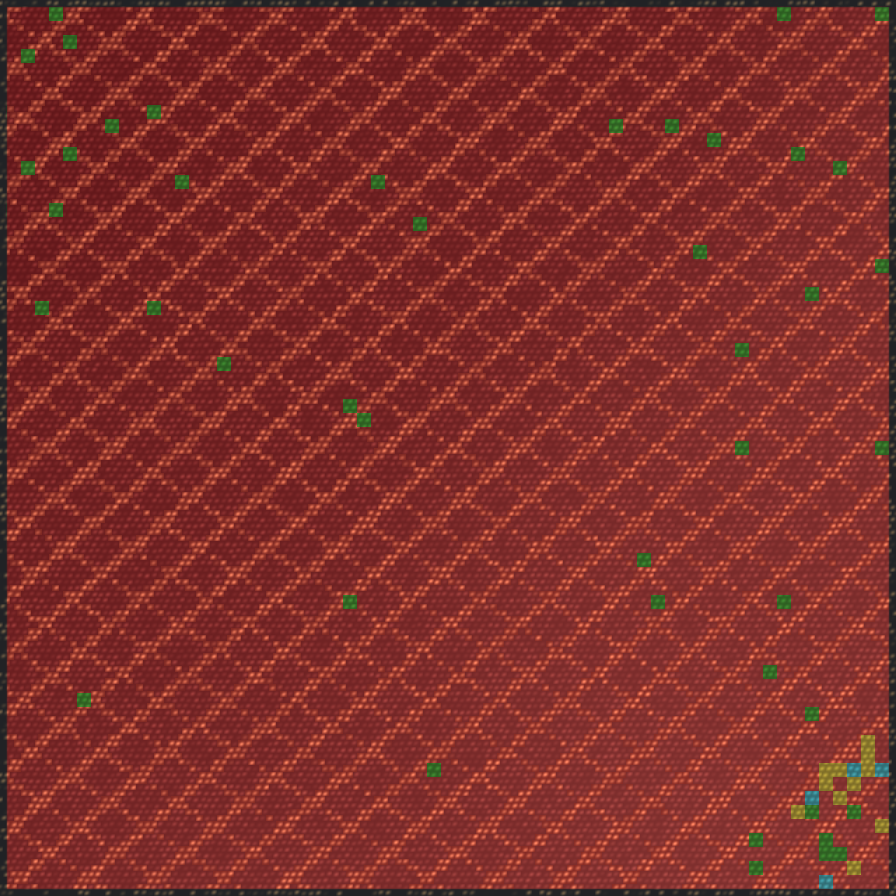
Reproduce this texture procedurally as a WebGL 2 fragment shader.

```glsl
#version 300 es
precision highp float;

uniform vec2 u_resolution;
out vec4 fragColor;

const vec2 KNOTS = vec2(128.0, 144.0);
const float DIAMONDS = 13.2;
const float RISE_SLOPE = 0.86;
const float FALL_SLOPE = 0.66;
const float RISE_WIDTH = 0.105;
const float FALL_WIDTH = 0.068;
const float FRAME = 0.0078;
const float PATCHES = 64.0;
const vec2 WORN_SPOT = vec2(0.955, 0.115);

const vec3 GROUND_DARK = vec3(0.39, 0.095, 0.105);
const vec3 GROUND_LIT = vec3(0.49, 0.18, 0.175);
const vec3 GROUND_FLECK = vec3(0.17, 0.095, 0.085);
const vec3 LINE_BASE = vec3(0.51, 0.165, 0.14);
const vec3 LINE_KNOT = vec3(0.92, 0.46, 0.34);
const vec3 FRAME_DARK = vec3(0.13, 0.135, 0.145);
const vec3 FRAME_KNOT = vec3(0.43, 0.36, 0.27);
const vec3 GREEN = vec3(0.17, 0.46, 0.15);
const vec3 OLIVE = vec3(0.58, 0.54, 0.18);
const vec3 TEAL = vec3(0.18, 0.54, 0.58);

float hash(vec2 cell, float seed) {
  uvec2 q = uvec2(ivec2(cell)) * uvec2(1597u, 3571u);
  uint n = (q.x ^ q.y) + uint(seed) * 7919u;
  n = (n ^ (n >> 15)) * 73471u;
  n = (n ^ (n >> 13)) * 91127u;
  n ^= n >> 16;
  return float(n & 65535u) / 65536.0;
}

float lineDistance(float x) {
  return abs(fract(x + 0.5) - 0.5);
}

// Membership of a knot in the two diagonal line families
float lattice(vec2 p) {
  float rise = lineDistance((p.x - p.y / RISE_SLOPE) * DIAMONDS);
  float fall = lineDistance((p.x + p.y / FALL_SLOPE) * DIAMONDS + 0.3);
  float onRise = 1.0 - smoothstep(RISE_WIDTH - 0.02, RISE_WIDTH + 0.02, rise);
  float onFall = 1.0 - smoothstep(FALL_WIDTH - 0.02, FALL_WIDTH + 0.02, fall);
  return max(onRise, 0.85 * onFall);
}

// Chance of a discoloured patch, higher towards three corners
float patchChance(vec2 p) {
  float corners = 0.10 * exp(-8.0 * distance(p, vec2(0.0, 1.0)))
                + 0.11 * exp(-8.0 * distance(p, vec2(1.0, 1.0)))
                + 0.10 * exp(-8.0 * distance(p, vec2(1.0, 0.0)));
  return 0.003 + corners + 0.36 * exp(-20.0 * distance(p, WORN_SPOT));
}

vec3 patchTint(vec2 cell, vec2 p) {
  float nearSpot = exp(-9.0 * distance(p, WORN_SPOT));
  float pick = hash(cell, 5.0);
  vec3 tint = pick < nearSpot ? OLIVE : GREEN;
  return pick < nearSpot * nearSpot * 0.6 ? TEAL : tint;
}

void main() {
  vec2 uv = gl_FragCoord.xy / u_resolution;
  vec2 pixel = 1.0 / u_resolution;

  // Staggered, slanted knots of the weave
  vec2 grid = uv * KNOTS;
  float stagger = 0.5 * mod(floor(grid.y), 2.0);
  grid.x += stagger;
  vec2 cell = floor(grid);
  vec2 center = (cell + 0.5 - vec2(stagger, 0.0)) / KNOTS;
  vec2 jitter = vec2(hash(cell, 1.0), hash(cell, 2.0)) - 0.5;
  vec2 offset = grid - cell - 0.5 - 0.2 * jitter;
  offset.x -= 0.3 * offset.y;
  float knot = exp(-9.0 * dot(offset, offset));
  float variation = hash(cell, 3.0);

  // Ground and bright diamond lines
  float light = smoothstep(-0.75, 0.85, uv.x - uv.y);
  light += 0.06 * sin(uv.x * 9.0 + 2.0 * sin(uv.y * 5.0));
  vec3 ground = mix(GROUND_DARK, GROUND_LIT, light);
  ground += GROUND_FLECK * knot * (0.3 + 0.9 * variation);
  vec3 stitch = mix(LINE_BASE, LINE_KNOT, knot * (0.65 + 0.55 * variation));
  stitch *= 0.96 + 0.08 * light;
  vec3 color = mix(ground, stitch, lattice(center));

  // Square discoloured patches
  vec2 patchGrid = uv * PATCHES + 0.5;
  vec2 patchCell = floor(patchGrid);
  vec2 patchCenter = patchCell / PATCHES;
  vec2 inner = (0.5 - abs(patchGrid - patchCell - 0.5)) / (PATCHES * pixel);
  float cover = clamp(min(inner.x, inner.y) + 0.5, 0.0, 1.0);
  cover *= step(hash(patchCell, 4.0), patchChance(patchCenter));
  vec3 tint = patchTint(patchCell, patchCenter) * (0.85 + 0.4 * knot);
  color = mix(color, tint, 0.9 * cover);

  // Dark woven frame
  vec2 edge = min(uv, 1.0 - uv);
  vec2 inside = smoothstep(FRAME - pixel, FRAME + pixel, edge);
  vec3 border = mix(FRAME_DARK, FRAME_KNOT, knot * smoothstep(0.3, 0.8, variation));
  color = mix(border, color, inside.x * inside.y);

  fragColor = vec4(color, 1.0);
}
```
